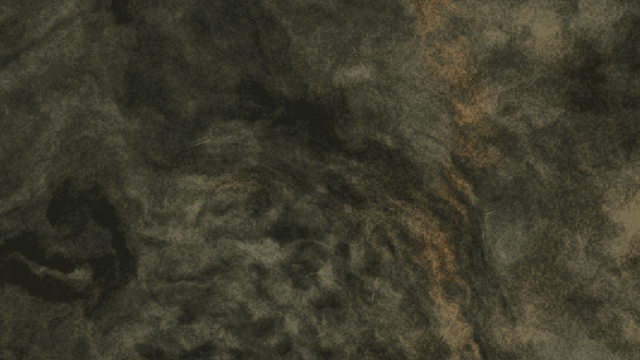
Write a WebGL 1 fragment shader that draws this texture.

```glsl
precision highp float;
// Dark, weathered stone: olive clouds, combed mineral veins, dark pools and a rust seam.
#define EXPOSURE 0.375
#define CONTRAST 1.30
#define CLOUD_AMOUNT 0.64
#define STREAK_AMOUNT 0.62
#define WISP_SCALE 18.0
#define WISP_AMOUNT 0.44
#define POOL_SCALE 13.0
#define POOL_AMOUNT 0.24
#define GRAIN_SCALE 150.0
#define GRAIN_AMOUNT 0.25
#define RUST_AMOUNT 0.36
#define SCRATCH_COUNT 9
uniform vec2 u_resolution;

float hash(vec2 p) {
  vec3 q = fract(p.xyx * 0.1031);
  q += dot(q, q.yzx + 33.33);
  return fract((q.x + q.y) * q.z);
}
vec2 hash2(vec2 p) { return vec2(hash(p), hash(p + 57.3)); }

float noise(vec2 p) {
  vec2 i = floor(p), f = fract(p);
  f = f * f * (3.0 - 2.0 * f);
  return mix(mix(hash(i), hash(i + vec2(1, 0)), f.x),
             mix(hash(i + vec2(0, 1)), hash(i + vec2(1, 1)), f.x), f.y);
}

// Layered noise, centred on zero
float fbm(vec2 p) {
  float sum = 0.0, amp = 0.5;
  for (int i = 0; i < 5; i++) {
    sum += amp * (noise(p) - 0.5);
    p = mat2(1.6, 1.2, -1.2, 1.6) * p + 11.7;
    amp *= 0.56;
  }
  return sum;
}

// Dark cell centres of varied size
float pools(vec2 p) {
  vec2 i = floor(p), f = fract(p);
  float dark = 0.0;
  for (int k = 0; k < 9; k++) {
    vec2 g = vec2(mod(float(k), 3.0), floor(float(k) / 3.0)) - 1.0;
    float size = mix(0.2, 0.75, hash(i + g + 90.0));
    float d = length(g + hash2(i + g + 20.0) - f);
    dark = max(dark, 1.0 - smoothstep(0.5 * size, size, d));
  }
  return dark;
}

// Soft rotated elliptical patch
float patchAt(vec2 p, vec2 center, vec2 radii, float angle) {
  float c = cos(angle), s = sin(angle);
  vec2 d = mat2(c, -s, s, c) * (p - center) / radii;
  return exp(-dot(d, d));
}

// Broken hairlines
float scratches(vec2 p) {
  float mask = 0.0;
  for (int i = 0; i < SCRATCH_COUNT; i++) {
    vec2 seed = vec2(float(i) * 7.0 + 3.0, 41.0);
    float angle = 6.283 * hash(seed + 5.0);
    vec2 along = vec2(cos(angle), sin(angle)) * mix(0.02, 0.11, hash(seed + 9.0));
    vec2 d = p - hash2(seed) * vec2(1.75, 0.95);
    d -= along * clamp(dot(d, along) / dot(along, along), 0.0, 1.0);
    mask = max(mask, 1.0 - smoothstep(0.0, 0.001 + 1.0 / u_resolution.y, length(d)));
  }
  return mask * noise(p * 60.0);
}

void main() {
  vec2 p = gl_FragCoord.xy / u_resolution.y;
  p.x *= 1.7778 * u_resolution.y / u_resolution.x;
  vec2 bend = vec2(fbm(p * 4.0), fbm(p * 4.0 + 31.0));
  vec2 q = p + 0.13 * bend + 0.02 * sin(p.yx * 7.0 + vec2(1.0, 2.5));

  // Broad light and dark regions
  float tone = EXPOSURE + 0.09 * smoothstep(0.9, 1.4, q.x);
  tone += 0.34 * patchAt(q, vec2(1.50, 0.92), vec2(0.22, 0.07), 0.1);
  tone += 0.40 * patchAt(q, vec2(1.75, 0.42), vec2(0.07, 0.08), 0.0);
  tone += 0.22 * patchAt(q, vec2(1.40, 0.07), vec2(0.30, 0.10), 0.0);
  tone += 0.13 * patchAt(q, vec2(0.62, 0.32), vec2(0.32, 0.13), -0.5);
  tone += 0.28 * patchAt(q, vec2(1.02, 0.78), vec2(0.08, 0.03), -0.2);
  tone -= 0.20 * patchAt(q, vec2(1.64, 0.78), vec2(0.17, 0.12), -0.5);
  tone -= 0.19 * patchAt(q, vec2(0.98, 0.59), vec2(0.28, 0.07), -0.5);
  tone -= 0.13 * patchAt(q, vec2(0.12, 0.28), vec2(0.28, 0.25), 0.0);
  tone -= 0.16 * patchAt(q, vec2(1.66, 0.12), vec2(0.20, 0.08), -0.6);

  // Clouds, combed arcs, fanned strokes, fine wisps and pools
  float cloud = fbm(q * 3.6 + 1.6 * bend);
  vec2 a = q - vec2(0.58, -0.18), b = q - vec2(1.30, 0.67);
  float arcs = fbm(vec2(atan(a.y, a.x) * 8.0, length(a) * 38.0));
  float fan = fbm(vec2(atan(b.y, b.x) * 7.0, length(b) * 9.0));
  float combed = smoothstep(0.25, 0.75, p.x) * smoothstep(0.85, 0.5, p.y);
  tone += CLOUD_AMOUNT * cloud + WISP_AMOUNT * fbm(q * WISP_SCALE + 3.0 * bend);
  tone += STREAK_AMOUNT * mix(arcs * mix(0.3, 1.0, combed), fan, 0.65 * smoothstep(1.30, 1.45, p.x));
  float pooled = smoothstep(0.58, 0.3, p.y) * smoothstep(1.3, 0.8, p.x);
  pooled *= smoothstep(-0.25, 0.15, fbm(p * 6.0 + 50.0));
  tone += POOL_AMOUNT * pooled * (0.4 - pools(q * POOL_SCALE * vec2(0.7, 1.2) + 2.0 * bend));

  // Rust seam, brown stains, mineral grain and scratches
  float seam = q.x - 1.27 - 0.045 * sin(q.y * 10.0 - 5.0);
  float rust = exp(-seam * seam / 0.003) * smoothstep(-0.15, 0.3, cloud + arcs);
  float warm = 0.4 * smoothstep(0.7, 1.5, q.x) + 1.1 * fbm(q * 5.0 + 70.0);
  warm = clamp(warm + 0.55 * patchAt(q, vec2(0.60, 0.51), vec2(0.25, 0.05), -0.3), 0.0, 1.0);
  float grain = noise(p * GRAIN_SCALE) + noise(p * GRAIN_SCALE * 1.9) - 1.0;
  tone += GRAIN_AMOUNT * grain * (0.55 + 0.45 * max(warm, rust)) + 0.05 * rust;
  tone = 0.42 + CONTRAST * (tone - 0.42) + 0.45 * scratches(p);
  tone = clamp(tone, 0.08, 1.0);

  // Olive shades, warmed by the stains
  vec3 color = mix(vec3(0.100, 0.103, 0.085), vec3(0.228, 0.230, 0.174), min(tone * 2.0, 1.0));
  color = mix(color, vec3(0.440, 0.425, 0.330), max(tone * 2.0 - 1.0, 0.0));
  color *= mix(vec3(1.0), vec3(1.10, 0.97, 0.86), warm);
  gl_FragColor = vec4(color * mix(vec3(1.0), vec3(1.4, 0.96, 0.62), RUST_AMOUNT * rust), 1.0);
}
```
